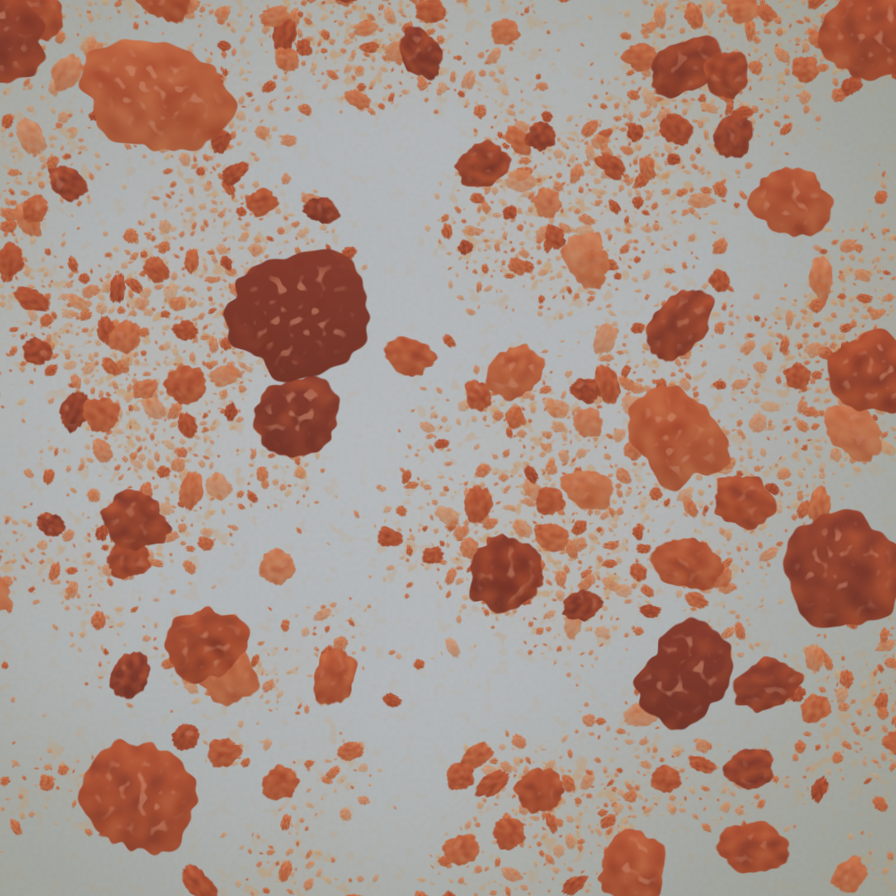
Write a Shadertoy shader that draws this texture.

```glsl
const vec3 WATER_LIGHT = vec3(0.70, 0.715, 0.725);
const vec3 WATER_DARK  = vec3(0.61, 0.62, 0.58);
const vec3 FILM   = vec3(0.77, 0.58, 0.38);
const vec3 STRAW  = vec3(0.77, 0.62, 0.43);
const vec3 PEACH  = vec3(0.77, 0.53, 0.37);
const vec3 ORANGE = vec3(0.74, 0.42, 0.27);
const vec3 RUST   = vec3(0.65, 0.30, 0.19);
const vec3 MAROON = vec3(0.48, 0.21, 0.16);
const vec3 FLECK  = vec3(0.78, 0.52, 0.41);

const int   LAYERS       = 5;
const float FINEST_CELLS = 95.0;   // cells across the canvas for specks
const float LAYER_RATIO  = 2.1;    // size step between layers
const float MIN_RADIUS   = 0.13;   // in cells
const float MAX_RADIUS   = 0.37;
const float SOFTNESS     = 0.0015; // edge blur in canvas units
const float CLUMP_SCALE  = 4.3;
const float FILM_SCALE   = 58.0;
const float FLECK_SCALE  = 85.0;

vec2 hash2(vec2 p) {
    vec3 a = fract(p.xyx * vec3(0.1031, 0.1030, 0.0973));
    a += dot(a, a.yzx + 33.33);
    return fract((a.xx + a.yz) * a.zy);
}

float corner(vec2 cell, vec2 f, vec2 offset) {
    return dot(hash2(cell + offset) * 2.0 - 1.0, f - offset);
}

float gradientNoise(vec2 p) {
    vec2 cell = floor(p), f = fract(p);
    vec2 u = f * f * f * (f * (f * 6.0 - 15.0) + 10.0);
    float low  = mix(corner(cell, f, vec2(0, 0)), corner(cell, f, vec2(1, 0)), u.x);
    float high = mix(corner(cell, f, vec2(0, 1)), corner(cell, f, vec2(1, 1)), u.x);
    return mix(low, high, u.y);
}

// Share of cells that hold a grain; clumped, thinner towards the bottom
float crowding(vec2 p) {
    float n = gradientNoise(p * CLUMP_SCALE + 11.7)
            + 0.5 * gradientNoise(p * CLUMP_SCALE * 2.3 + 41.2);
    return smoothstep(-0.30, 0.38, n + 0.22 * (p.y - 0.5));
}

vec3 grainColor(float tone) {
    float t = clamp(tone, 0.0, 1.0) * 4.0;
    vec3 c = mix(STRAW, PEACH, clamp(t, 0.0, 1.0));
    c = mix(c, ORANGE, clamp(t - 1.0, 0.0, 1.0));
    c = mix(c, RUST, clamp(t - 2.0, 0.0, 1.0));
    return mix(c, MAROON, clamp(t - 3.0, 0.0, 1.0));
}

void scatterGrains(inout vec3 color, vec2 p, float cells, float layer) {
    vec2 q = p * cells, base = floor(q);
    float bigness = smoothstep(1.5, 4.0, layer);
    for (int j = -1; j <= 1; j++)
    for (int i = -1; i <= 1; i++) {
        vec2 id = base + vec2(i, j);
        vec2 seed = id + 37.0 * layer + 50.0;
        vec2 place = hash2(seed), look = hash2(seed + 17.3), kind = hash2(seed + 71.9);
        vec2 center = id + 0.12 + 0.76 * place;
        float presence = mix(crowding(center / cells) * 0.85, 0.6, bigness * 0.7);
        if (look.x > presence) continue;

        // Rotated, slightly stretched frame
        float angle = 6.2832 * kind.y;
        float ca = cos(angle), sa = sin(angle);
        vec2 d = mat2(ca, -sa, sa, ca) * (q - center);
        float stretch = 1.0 + mix(0.55, 0.15, bigness) * place.x;
        d *= vec2(1.0 / stretch, sqrt(stretch));
        float radius = mix(MIN_RADIUS, MAX_RADIUS, mix(look.y * look.y, look.y, bigness));
        float len = length(d);
        if (len > radius * 1.8) continue;

        // Lumpy closed outline
        vec2 dir = d / max(len, 0.0001);
        float outline = radius * (1.0 + 0.38 * gradientNoise(dir * 1.2 + seed * 7.3)
                                      + 0.16 * gradientNoise(dir * 3.6 + seed * 3.1));
        float soft = SOFTNESS * cells;
        float cover = smoothstep(soft, -soft, len - outline);
        float depth = len / outline;

        // Mottled flesh, pale flecks and a shaded lower side
        float tone = 0.26 + 0.135 * layer + 0.5 * (kind.x - 0.5);
        float mottle = gradientNoise(d / radius * 2.2 + seed * 5.0)
                     + 0.6 * bigness * gradientNoise(p * FLECK_SCALE * 0.6);
        vec3 body = grainColor(tone + 0.24 * mottle + 0.06 * (1.0 - depth));
        float fleck = smoothstep(0.10, 0.38, gradientNoise(p * FLECK_SCALE + seed));
        body = mix(body, FLECK, 0.6 * fleck * bigness * smoothstep(0.95, 0.5, depth));
        vec2 side = (q - center) / radius;
        body *= 1.0 + 0.07 * clamp(side.y, -1.0, 1.0);
        float opacity = mix(0.62, 0.98, smoothstep(0.1, 0.6, tone));
        color = mix(color, body, cover * opacity);
    }
}

void mainImage(out vec4 fragColor, in vec2 fragCoord) {
    vec2 p = fragCoord / iResolution.y;

    // Lit water, dimmer towards the corners
    float dim = smoothstep(0.25, 0.85, length(p - vec2(0.42, 0.53)));
    vec3 color = mix(WATER_LIGHT, WATER_DARK, dim);
    color += 0.02 * gradientNoise(p * 3.0) + 0.012 * gradientNoise(p * 190.0);

    // Thin stains of loose matter
    float stain = gradientNoise(p * FILM_SCALE) + 0.6 * gradientNoise(p * FILM_SCALE * 2.1 + 9.0);
    float crowd = crowding(p);
    color = mix(color, FILM, 0.6 * smoothstep(0.12, 0.48, stain) * (0.15 + 0.85 * crowd));
    color = mix(color, FILM, 0.07 * crowd);

    // Grains, from specks up to large lumps
    float cells = FINEST_CELLS;
    for (int i = 0; i < LAYERS; i++) {
        scatterGrains(color, p, cells, float(i));
        cells /= LAYER_RATIO;
    }
    fragColor = vec4(color, 1.0);
}
```
